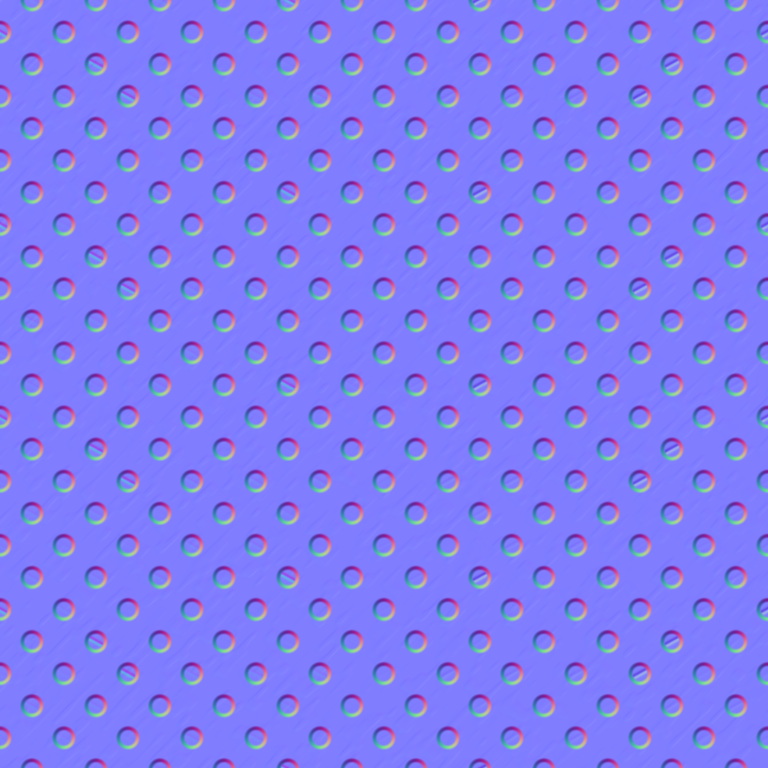
Write a WebGL 2 fragment shader that draws this texture map.

```glsl
#version 300 es
precision highp float;

uniform vec2 u_resolution;
out vec4 fragColor;

// Layout, in cells; each cell holds two staggered rings
const vec2  REPEATS      = vec2(12.0, 11.97);
const float RING_INNER   = 0.122;
const float RING_OUTER   = 0.176;
const float EDGE_SOFT    = 0.024;

// Encoded normals
const vec3  FLAT_COLOR   = vec3(0.50, 0.49, 1.00);
const float RING_TILT    = 0.385;
const float RING_BLUE    = 0.57;
const float LEFT_FADE    = 0.22;

// Wear
const float GRAIN_TILT   = 0.035;
const float SCRATCH_TILT = 0.22;
const float SCRATCH_HALF = 0.035;
const float SCRATCH_LEAN = 0.55;
const float WEAR_PERIOD  = 3.0;
// Worn rings: distance from the middle column, row within the period
const vec2  WORN_RINGS[4] = vec2[4](vec2(4.5, 1.0), vec2(4.0, 1.5),
                                    vec2(1.5, 0.0), vec2(6.0, 0.5));

float hash(vec2 p) {
    vec3 q = fract(p.xyx * vec3(0.1031, 0.1030, 0.0973));
    q += dot(q, q.yzx + 33.33);
    return fract((q.x + q.y) * q.z);
}

float noise(vec2 p) {
    vec2 i = floor(p), f = fract(p);
    f = f * f * (3.0 - 2.0 * f);
    return mix(mix(hash(i), hash(i + vec2(1, 0)), f.x),
               mix(hash(i + vec2(0, 1)), hash(i + vec2(1, 1)), f.x), f.y);
}

// Sparse diagonal ridges on the flat surface
float grainHeight(vec2 p) {
    vec2 q = vec2((p.x + p.y) * 8.0, (p.x - p.y) * 3.0) + 40.0;
    return smoothstep(0.5, 0.95, noise(q));
}

vec2 grainSlope(vec2 p) {
    const float STEP = 0.03;
    float h = grainHeight(p);
    return vec2(h - grainHeight(p + vec2(STEP, 0.0)),
                h - grainHeight(p + vec2(0.0, STEP)));
}

// Nearest centre of the two interleaved square lattices
vec2 nearestCenter(vec2 p) {
    const vec2 SHIFT_A = vec2(0.5, 0.0), SHIFT_B = vec2(0.0, 0.5);
    vec2 a = floor(p - SHIFT_A + 0.5) + SHIFT_A;
    vec2 b = floor(p - SHIFT_B + 0.5) + SHIFT_B;
    return distance(p, a) < distance(p, b) ? a : b;
}

// How scratched a ring is: a few strongly, the rest faintly
float wearAmount(vec2 center) {
    vec2 id = vec2(abs(center.x - 0.5 * REPEATS.x), mod(center.y, WEAR_PERIOD));
    float wear = 0.2 * hash(id * 2.0 + 7.0);
    for (int i = 0; i < 4; i++) {
        if (distance(id, WORN_RINGS[i]) < 0.1) wear = 1.0;
    }
    return wear;
}

void main() {
    // Cell coordinates with y running down from the top edge
    vec2 uv = gl_FragCoord.xy / u_resolution;
    vec2 p = vec2(uv.x, 1.0 - uv.y) * REPEATS;
    vec2 center = nearestCenter(p);
    vec2 d = p - center;
    float r = length(d);
    vec2 outward = d / max(r, 1e-4);

    // Ring band
    float soft = max(EDGE_SOFT, 0.75 * REPEATS.x / u_resolution.x);
    float inside = 1.0 - smoothstep(RING_INNER - soft, RING_INNER + soft, r);
    float disc = 1.0 - smoothstep(RING_OUTER - soft, RING_OUTER + soft, r);
    float band = disc * (1.0 - inside);

    // Flat surface with faint grain
    vec3 color = FLAT_COLOR;
    color.rg += GRAIN_TILT * grainSlope(p) * (1.0 - band);

    // Scratch across the ring, mirrored about the middle column
    float side = center.x < 0.5 * REPEATS.x ? 1.0 : -1.0;
    float t = (d.y - side * SCRATCH_LEAN * d.x) / SCRATCH_HALF;
    float groove = 2.0 * t * exp(-t * t) * wearAmount(center) * inside;
    color.rg += SCRATCH_TILT * groove * vec2(-side * SCRATCH_LEAN, 1.0);
    color.b -= 0.5 * SCRATCH_TILT * abs(groove);

    // Bevel tilted outward, gentler on the left
    float strength = 1.0 - LEFT_FADE * max(-outward.x, 0.0);
    vec3 bevel = vec3(FLAT_COLOR.rg + RING_TILT * strength * outward,
                      mix(1.0, RING_BLUE, strength));
    color = mix(color, bevel, band);

    fragColor = vec4(clamp(color, 0.0, 1.0), 1.0);
}
```
